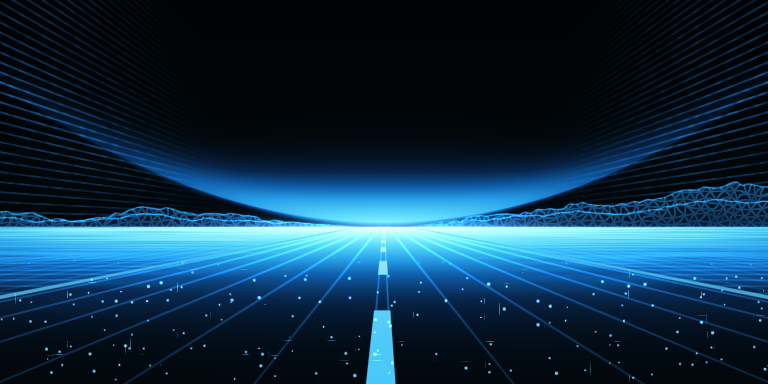
A Shadertoy shader for this background:

```glsl
// A neon road runs to a glowing horizon below a bowl-shaped band of light.
// Road marks use perspective coordinates (x / depth, 1 / depth); the sky is a
// parabolic glow with fanned wall lines, and wireframe hills come from noise.

#define HORIZON 0.409
#define VANISH_Y 0.422
#define BOWL_CURVE 0.365
#define GLOW_HEIGHT 0.105
#define GROUND_FADE 0.125
#define ROAD_EDGE 5.1
#define LANE_STEP 0.8
#define DASH_PERIOD 5.5
#define WALL_STEP 0.026
#define HILL_CELL 0.028
#define SPARK_CELL 0.06

float hash(vec2 p) {
    vec3 q = fract(p.xyx * vec3(0.1031, 0.1030, 0.0973));
    q += dot(q, q.yzx + 33.33);
    return fract((q.x + q.y) * q.z);
}

float noise(vec2 p) {
    vec2 i = floor(p), f = fract(p);
    f = f * f * (3.0 - 2.0 * f);
    return mix(mix(hash(i), hash(i + vec2(1, 0)), f.x),
               mix(hash(i + vec2(0, 1)), hash(i + vec2(1, 1)), f.x), f.y);
}

float bump(float x, float width) { return exp(-x * x / (width * width)); }

// Smooth stroke of half width w around v = 0
float stroke(float v, float w) {
    float aa = fwidth(v);
    return 1.0 - smoothstep(w - 0.5 * aa, w + aa, abs(v));
}

// Hairlines at each whole v, fading out where they crowd together
float hairlines(float v) {
    float aa = fwidth(v);
    float dist = abs(fract(v - 0.5) - 0.5);
    return (1.0 - smoothstep(0.3 * aa, 1.3 * aa, dist)) * clamp(1.3 - 2.0 * aa, 0.0, 1.0);
}

// Light energy to colour: black, navy, blue, azure, cyan, pale
vec3 glowColor(float e) {
    vec3 c = mix(vec3(0.005, 0.022, 0.035), vec3(0.03, 0.15, 0.30), clamp(e * 5.0, 0.0, 1.0));
    c = mix(c, vec3(0.06, 0.37, 0.67), clamp(e * 5.0 - 1.0, 0.0, 1.0));
    c = mix(c, vec3(0.16, 0.63, 0.92), clamp(e * 5.0 - 2.0, 0.0, 1.0));
    c = mix(c, vec3(0.33, 0.83, 0.98), clamp(e * 5.0 - 3.0, 0.0, 1.0));
    c = mix(c, vec3(0.60, 0.96, 1.00), clamp(e * 5.0 - 4.0, 0.0, 1.0));
    return mix(c, vec3(0.92, 1.0, 1.0), clamp(e * 3.0 - 3.0, 0.0, 1.0));
}

vec3 skyColor(vec2 p) {
    float side = abs(p.x);
    float above = p.y - VANISH_Y - BOWL_CURVE * p.x * p.x;
    float thickness = GLOW_HEIGHT * mix(1.0, 0.5, smoothstep(0.0, 0.8, side));
    float rim = mix(0.018, 0.005, smoothstep(0.0, 0.4, side));
    float upper = exp(-pow(max(above, 0.0) / thickness, 1.8));
    float lower = exp(-max(-above, 0.0) / rim);
    float energy = 0.85 * bump(p.x, 0.6) * upper * lower;
    float haze = 0.35 * bump(p.x, 0.4) * exp(-max(p.y - HORIZON, 0.0) / 0.03);
    vec3 col = glowColor(max(energy, haze));
    col *= mix(1.0, 0.35, smoothstep(0.6, 1.0, p.y));

    // Wall lines fan out from the vanishing point
    float fan = (p.y - VANISH_Y) / max(side, 0.05);
    float mask = smoothstep(0.38, 0.85, side - 0.15 * (p.y - HORIZON));
    float beads = 0.55 + 0.6 * noise(vec2(p.x * 70.0, floor(fan / WALL_STEP + 0.5) * 7.0));
    float rimLight = 0.6 + 0.7 * exp(-abs(above) / 0.06);
    return col + vec3(0.06, 0.25, 0.42) * hairlines(fan / WALL_STEP) * mask * beads * rimLight;
}

float hillHeight(float x, float seed) {
    float left = 0.022 * smoothstep(0.0, 0.4, -x) + 0.028 * bump(x + 0.61, 0.09)
               + 0.012 * bump(x + 1.0, 0.08) + 0.01 * bump(x + 0.42, 0.06);
    float right = 0.047 * smoothstep(0.0, 0.45, x) + 0.06 * smoothstep(0.58, 0.86, x)
                + 0.01 * bump(x - 0.5, 0.07);
    float rough = noise(vec2(x * 22.0, seed)) + 0.5 * noise(vec2(x * 60.0, seed + 5.0)) - 0.75;
    return left + right + 0.016 * rough * smoothstep(0.02, 0.3, abs(x));
}

vec3 addHill(vec3 col, vec2 p, float scale, float seed) {
    float top = max(scale * hillHeight(p.x, seed), 0.001);
    float y = p.y - HORIZON, v = y / top;
    float inside = 1.0 - smoothstep(-0.002, 0.002, y - top);
    vec2 q = vec2(p.x / HILL_CELL, y / HILL_CELL);
    q += 0.7 * vec2(noise(q + seed), noise(q + seed + 9.0));
    float mesh = max(hairlines(q.x + 0.6 * q.y), max(hairlines(q.x - 0.8 * q.y), hairlines(q.y * 1.4)));
    float center = bump(p.x, 0.32);
    vec3 body = glowColor(0.07 + 0.45 * center + 0.2 * exp(-y / 0.008));
    body += vec3(0.09, 0.32, 0.46) * mesh * (0.35 + 0.5 * clamp(v, 0.0, 1.0));
    col = mix(col, body, inside * smoothstep(0.03, 0.2, abs(p.x)));
    return col + vec3(0.10, 0.42, 0.62) * stroke(y - top, 0.001) * smoothstep(0.06, 0.3, abs(p.x));
}

vec3 groundColor(vec2 p) {
    float drop = max(HORIZON - p.y, 0.0);
    float depth = max(VANISH_Y - p.y, 0.008);
    float u = p.x / depth, z = 1.0 / depth;
    float streaks = noise(vec2(p.x * 5.0, z * 1.6)) - 0.5;
    float energy = 1.1 * exp(-pow(drop / GROUND_FADE, 1.3)) * (1.0 - 0.24 * p.x * p.x);
    vec3 col = glowColor(energy * (1.0 + 0.25 * streaks * smoothstep(0.1, 0.7, abs(p.x))));

    // Lane hairlines, cross lines beyond the road, and its two borders
    float outside = smoothstep(ROAD_EDGE - 0.2, ROAD_EDGE + 0.2, abs(u));
    float lanes = hairlines(u / LANE_STEP) * smoothstep(0.3, 0.6, abs(u));
    col += vec3(0.08, 0.30, 0.50) * lanes * mix(0.8, 0.3, outside) * exp(-drop * 2.0);
    col += vec3(0.04, 0.13, 0.18) * hairlines(z * 1.5 + 0.3 * streaks) * outside;
    col = mix(col, vec3(0.32, 0.78, 0.97), 0.8 * stroke(abs(u) - ROAD_EDGE, 0.11));

    // Centre dashes joined by a faint pair of rails
    float phase = fract((z - 1.76) / DASH_PERIOD) - 0.235;
    float aa = fwidth(z) / DASH_PERIOD;
    float dash = 1.0 - smoothstep(0.235 - aa, 0.235 + aa, abs(phase));
    float middle = u + 0.02;
    col += vec3(0.05, 0.22, 0.38) * stroke(abs(middle) - 0.07, 0.008);
    col = mix(col, mix(vec3(0.28, 0.78, 0.97), vec3(0.85, 1.0, 1.0), energy), dash * stroke(middle, 0.09));

    // Scattered sparks
    for (int i = 0; i < 2; i++) {
        vec2 g = p / SPARK_CELL * (1.0 + 0.6 * float(i)) + 17.0 * float(i + 1);
        vec2 id = floor(g);
        vec2 spot = 0.2 + 0.6 * vec2(hash(id + 3.0), hash(id + 8.0));
        float size = 0.025 + 0.035 * hash(id + 21.0);
        float lit = step(0.72, hash(id + 40.0)) * smoothstep(0.07, 0.16, drop);
        col += vec3(0.45, 0.75, 0.9) * lit * stroke(length(fract(g) - spot), size);
    }
    return col;
}

void mainImage(out vec4 fragColor, in vec2 fragCoord) {
    vec2 p = vec2(fragCoord.x - 0.5 * iResolution.x, fragCoord.y) / iResolution.y;
    vec3 sky = addHill(skyColor(p), p, 1.0, 2.0);
    sky = addHill(sky, p, 0.62, 13.0);
    float px = 1.0 / iResolution.y;
    vec3 col = mix(groundColor(p), sky, smoothstep(-px, px, p.y - HORIZON));
    col += vec3(0.35, 0.28, 0.2) * bump(p.x, 0.4) * exp(-abs(p.y - HORIZON) / 0.012);
    fragColor = vec4(clamp(col, 0.0, 1.0), 1.0);
}
```
